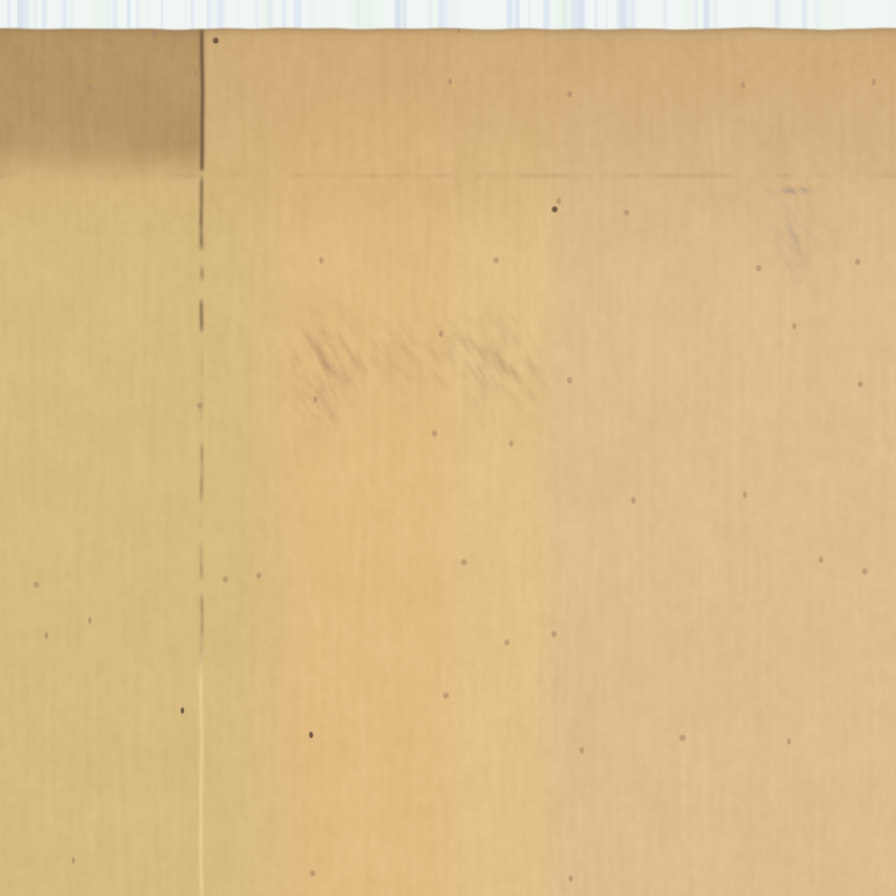
Write a three.js fragment shader that draws this texture.

```glsl
// Aged tan paper below a pale streaked strip, with a darker top band and a worn
// vertical fold. Soft colour columns are layered with gradient-noise mottling,
// fibres, smudges and sparse specks hashed onto a grid.

varying vec2 vUv;

const float PAPER_TOP = 0.968;
const float BAND_BOTTOM = 0.81;
const float FOLD_X = 0.225;

const vec3 STRIP_WHITE = vec3(0.945, 0.965, 0.955);
const vec3 STRIP_BLUE = vec3(0.83, 0.87, 0.93);
const vec3 STRIP_GREEN = vec3(0.88, 0.95, 0.88);
const vec3 OLIVE_TAN = vec3(0.842, 0.735, 0.505);
const vec3 ORANGE_TAN = vec3(0.880, 0.735, 0.512);
const vec3 YELLOW_TAN = vec3(0.882, 0.758, 0.535);
const vec3 PINK_TAN = vec3(0.868, 0.738, 0.555);
const vec3 BAND_BROWN = vec3(0.805, 0.665, 0.465);
const vec3 CORNER_BROWN = vec3(0.685, 0.560, 0.375);
const vec3 INK = vec3(0.33, 0.25, 0.20);
const vec3 SMUDGE_BROWN = vec3(0.66, 0.53, 0.40);
const vec3 VIOLET_GREY = vec3(0.58, 0.50, 0.52);
const vec3 FOLD_LIGHT = vec3(0.93, 0.83, 0.62);

vec2 hash2(vec2 p) {
  p = vec2(dot(p, vec2(127.1, 311.7)), dot(p, vec2(269.5, 183.3)));
  return fract(sin(p) * 43758.55);
}

float cornerDot(vec2 cell, vec2 f, vec2 corner) {
  return dot(hash2(cell + corner) * 2.0 - 1.0, f - corner);
}

// Gradient noise, roughly -0.7 to 0.7
float gradientNoise(vec2 p) {
  vec2 i = floor(p), f = fract(p);
  vec2 u = f * f * f * (f * (f * 6.0 - 15.0) + 10.0);
  float low = mix(cornerDot(i, f, vec2(0.0)), cornerDot(i, f, vec2(1.0, 0.0)), u.x);
  float high = mix(cornerDot(i, f, vec2(0.0, 1.0)), cornerDot(i, f, vec2(1.0)), u.x);
  return mix(low, high, u.y);
}

float fbm(vec2 p) {
  float sum = 0.0, amp = 0.6;
  for (int i = 0; i < 4; i++) {
    sum += amp * gradientNoise(p);
    p = p * 2.03 + 17.3;
    amp *= 0.55;
  }
  return sum;
}

float blob(vec2 p, vec2 center, vec2 radius) {
  vec2 d = (p - center) / radius;
  return exp(-dot(d, d));
}

float span(float x, float a, float b, float soft) {
  return smoothstep(a - soft, a + soft, x) * (1.0 - smoothstep(b - soft, b + soft, x));
}

// One randomly placed, randomly strong speck in some grid cells
float specks(vec2 p, float cells, float density, float radius) {
  vec2 cell = floor(p * cells);
  vec2 pick = hash2(cell + cells);
  vec2 center = (cell + 0.2 + 0.6 * hash2(cell + 41.0)) / cells;
  vec2 d = (p - center) * vec2(1.0, mix(0.5, 1.0, pick.y));
  float r = radius * mix(0.6, 1.1, pick.y);
  return step(pick.x, density) * (1.0 - smoothstep(r * 0.4, r * 1.3, length(d)));
}

vec3 topStrip(vec2 p) {
  float blue = smoothstep(0.05, 0.5, gradientNoise(vec2(p.x * 120.0, 3.5)));
  float green = smoothstep(0.0, 0.5, gradientNoise(vec2(p.x * 45.0, 8.5)));
  vec3 color = mix(STRIP_WHITE, STRIP_GREEN, 0.5 * green);
  return mix(color, STRIP_BLUE, 0.8 * blue);
}

vec3 paperColumns(vec2 p) {
  float x = p.x + 0.012 * gradientNoise(p * vec2(4.0, 7.0));
  vec3 color = mix(OLIVE_TAN, ORANGE_TAN, smoothstep(0.24, 0.37, x));
  color = mix(color, YELLOW_TAN, smoothstep(0.47, 0.53, x));
  return mix(color, PINK_TAN, smoothstep(0.595, 0.635, x));
}

vec3 topBand(vec3 color, vec2 p) {
  float fade = smoothstep(0.66, 0.97, p.y + 0.05 * fbm(p * 5.0));
  color = mix(color, BAND_BROWN, 0.85 * fade);
  float corner = smoothstep(BAND_BOTTOM - 0.02, BAND_BOTTOM + 0.035, p.y)
               * (1.0 - smoothstep(FOLD_X - 0.004, FOLD_X + 0.008, p.x));
  color = mix(color, CORNER_BROWN, corner * (0.78 + 0.35 * fbm(p * 9.0)));
  float crease = exp(-pow((p.y - BAND_BOTTOM + 0.006) / 0.003, 2.0));
  return mix(color, SMUDGE_BROWN, 0.3 * crease * smoothstep(-0.2, 0.4, fbm(p * vec2(20.0, 3.0))));
}

vec3 smudges(vec3 color, vec2 p) {
  float area = blob(p, vec2(0.36, 0.585), vec2(0.028, 0.055))
             + 0.65 * blob(p, vec2(0.56, 0.595), vec2(0.05, 0.05))
             + 0.45 * blob(p, vec2(0.45, 0.60), vec2(0.09, 0.045));
  float strokes = smoothstep(-0.2, 0.5, fbm(p * vec2(60.0, 38.0) + p.yx * 25.0));
  color = mix(color, SMUDGE_BROWN, 0.65 * min(area, 1.0) * strokes);
  float violet = blob(p, vec2(0.885, 0.787), vec2(0.022, 0.004))
               + 0.3 * blob(p, vec2(0.885, 0.74), vec2(0.025, 0.045));
  return mix(color, VIOLET_GREY, min(violet, 1.0) * strokes);
}

// Dark and cracked above, broken in the middle, a pale ridge below
vec3 foldLine(vec3 color, vec2 p) {
  float wander = 0.0025 * gradientNoise(vec2(p.y * 14.0, 2.5));
  float line = exp(-pow((p.x - FOLD_X - wander) / 0.0024, 2.0));
  float broken = smoothstep(-0.25, 0.3, gradientNoise(vec2(p.y * 38.0, 6.5)));
  float dark = 0.65 * span(p.y, BAND_BOTTOM, PAPER_TOP, 0.004)
             + 0.48 * broken * span(p.y, 0.63, BAND_BOTTOM, 0.006)
             + 0.27 * broken * span(p.y, 0.27, 0.60, 0.03);
  color = mix(color, INK, line * dark);
  return mix(color, FOLD_LIGHT, 0.65 * line * span(p.y, -0.1, 0.26, 0.03));
}

void main() {
  vec2 p = vUv;
  vec3 paper = smudges(topBand(paperColumns(p), p), p);

  // Mottling, vertical fibres and fine grain
  float texture = 0.022 * fbm(p * 16.0) + 0.026 * fbm(p * vec2(95.0, 60.0))
                + 0.016 * gradientNoise(p * vec2(120.0, 9.0));
  paper += texture * vec3(1.0, 1.05, 1.15);

  paper = foldLine(paper, p);
  paper = mix(paper, INK, 0.8 * specks(p, 7.0, 0.10, 0.0034));
  paper = mix(paper, SMUDGE_BROWN, 0.6 * specks(p, 15.0, 0.22, 0.0035));

  // Slightly uneven, shaded upper edge
  float edge = PAPER_TOP + 0.0025 * gradientNoise(vec2(p.x * 22.0, 4.5));
  paper = mix(paper, SMUDGE_BROWN * 0.85, 0.6 * exp(-max(edge - p.y, 0.0) / 0.004));
  gl_FragColor = vec4(mix(paper, topStrip(p), smoothstep(edge - 0.002, edge + 0.002, p.y)), 1.0);
}
```
